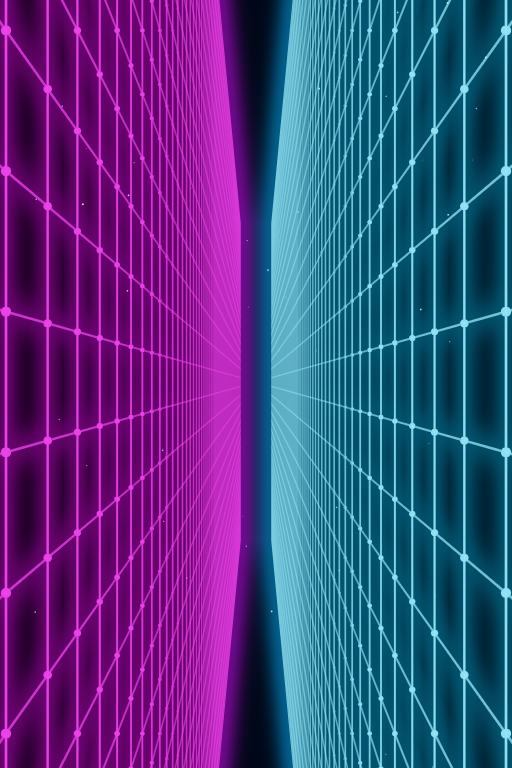
Give the GLSL for this background, as a WebGL 1 fragment shader.

```glsl
precision highp float;
uniform vec2 u_resolution;

#define HORIZON 0.5026
#define FAR_HALF_GAP 0.0198
#define COLUMN_DEPTH 1.6276
#define ROW_SLOPE 0.5625
#define WALL_ROWS 18.53
#define COLUMN_GLOW 0.0155
#define ROW_GLOW 0.026
#define EDGE_GLOW 0.020
#define DOT_SIZE 0.0205
#define STAR_CELLS 15.0
#define STAR_CHANCE 0.32

const vec3 NAVY = vec3(0.0, 0.025, 0.09);
const vec3 MAGENTA_DEEP = vec3(0.13, 0.0, 0.16);
const vec3 MAGENTA_GLOW = vec3(0.43, 0.01, 0.45);
const vec3 MAGENTA_LINE = vec3(0.96, 0.27, 0.95);
const vec3 CYAN_DEEP = vec3(0.0, 0.13, 0.20);
const vec3 CYAN_GLOW = vec3(0.01, 0.34, 0.45);
const vec3 CYAN_LINE = vec3(0.60, 0.92, 0.99);

vec2 hash2(vec2 cell) {
  vec2 s = vec2(dot(cell, vec2(127.1, 311.7)), dot(cell, vec2(269.5, 183.3)));
  return fract(sin(s) * 43758.55);
}

float bell(float d, float width) {
  return exp(-d * d / (width * width));
}

float fillEdge(float d, float px) {
  return clamp(0.5 - d / px, 0.0, 1.0);
}

// Line coverage that fades to its average where lines crowd together
float gridLine(float d, float halfWidth, float spacing, float px) {
  float sharp = fillEdge(d - halfWidth, px);
  float average = min(1.0, 2.0 * halfWidth / spacing);
  return mix(average, sharp, smoothstep(1.0, 2.6, spacing / px));
}

vec3 wallColor(float x, float y, vec3 deep, vec3 glow, vec3 bright, float px) {
  // Columns sit at whole depths, rows fan out from the horizon
  float depth = COLUMN_DEPTH / x;
  float columnX = COLUMN_DEPTH / floor(depth + 0.5);
  float columnDist = abs(x - columnX);
  float columnGap = x * x / COLUMN_DEPTH;
  float rowGap = x * ROW_SLOPE / sqrt(1.0 + y * y / (x * x));
  float rowDist = abs(fract(y / (x * ROW_SLOPE)) - 0.5) * rowGap;

  // Soft light around the lines
  float light = 1.0 - (1.0 - bell(columnDist, COLUMN_GLOW) * 0.85)
                    * (1.0 - bell(rowDist, ROW_GLOW) * 0.75);
  vec3 color = mix(deep, glow, light);

  // Thin lines, fainter with distance
  float halfWidth = 0.0007 + 0.0032 * x;
  float strength = mix(0.60, 0.92, smoothstep(0.02, 0.25, x));
  float column = gridLine(columnDist, halfWidth, columnGap, px);
  float row = gridLine(rowDist, halfWidth, rowGap, px);

  // Round nodes at the crossings
  float stepY = columnX * ROW_SLOPE;
  float nodeY = (floor(y / stepY) + 0.5) * stepY;
  float nodeDist = length(vec2(x - columnX, y - nodeY));
  float node = fillEdge(nodeDist - DOT_SIZE * columnX, px);
  node *= smoothstep(0.06, 0.15, x);

  float cover = 1.0 - (1.0 - strength * column) * (1.0 - strength * 0.8 * row);
  return mix(color, bright, max(cover, node * 0.92));
}

// Sparse specks, one candidate per cell
float stars(vec2 p, float px) {
  vec2 cell = floor(p * STAR_CELLS);
  vec2 seed = hash2(cell);
  vec2 center = (cell + 0.15 + 0.7 * hash2(cell + 41.0)) / STAR_CELLS;
  float radius = 0.0005 + 0.0007 * seed.y;
  float speck = fillEdge(length(p - center) - radius, px);
  return speck * step(seed.x, STAR_CHANCE) * (0.35 + 0.6 * seed.y);
}

void main() {
  float px = 1.0 / u_resolution.y;
  vec2 p = (gl_FragCoord.xy - vec2(0.5 * u_resolution.x, 0.0)) * px;
  p.y -= HORIZON;
  float x = max(abs(p.x), FAR_HALF_GAP * 0.8);
  float edge = max(FAR_HALF_GAP, abs(p.y) / (WALL_ROWS * ROW_SLOPE));

  // Dark gap lit from both walls
  vec3 color = NAVY;
  color += MAGENTA_GLOW * bell(max(edge + p.x, 0.0), EDGE_GLOW);
  color += CYAN_GLOW * bell(max(edge - p.x, 0.0), EDGE_GLOW);

  // Facing walls
  float side = step(0.0, p.x);
  vec3 deep = mix(MAGENTA_DEEP, CYAN_DEEP, side);
  vec3 glow = mix(MAGENTA_GLOW, CYAN_GLOW, side);
  vec3 bright = mix(MAGENTA_LINE, CYAN_LINE, side);
  vec3 wall = wallColor(x, p.y, deep, glow, bright, px);
  color = mix(color, wall, fillEdge(edge - abs(p.x), px));

  color = mix(color, vec3(0.85, 0.9, 1.0), stars(p, px));
  gl_FragColor = vec4(color, 1.0);
}
```
